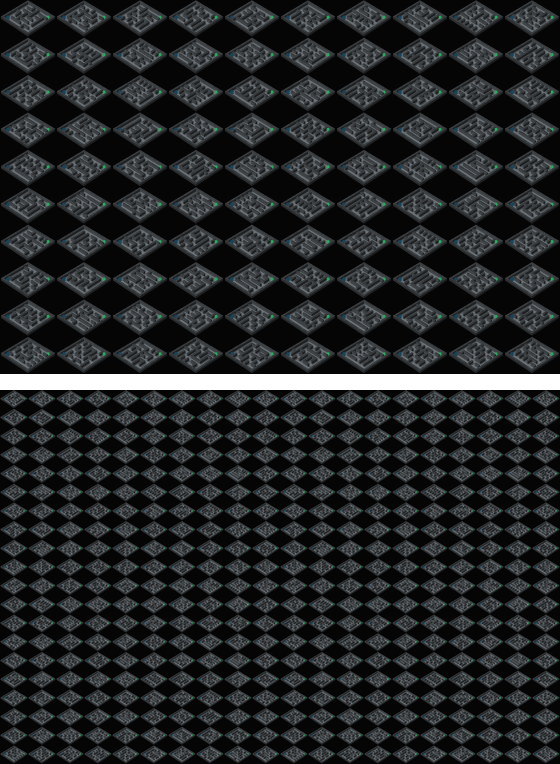
Top: one tile. Bottom: repeated 2 by 2.
A WebGL 1 fragment shader for this pattern:

```glsl
precision highp float;
// Draws a grid of small isometric stone mazes on black, each with its own layout.
// Every inner post topples one wall in a hashed direction, which yields a maze;
// short rays descend through the wall height to find tops, faces and floor.

uniform vec2 u_resolution;

#define REPEATS vec2(10.0, 10.0)
#define CELLS 6.0
#define FRAME 0.4
#define WALL_HALF 0.19
#define WALL_HEIGHT 0.06
#define PERSPECTIVE 0.05
#define HALF_SIZE vec2(0.485, 0.455)
#define CENTER vec2(0.5, 0.44)
#define STONE vec3(0.93, 0.99, 1.03)
#define BACKGROUND vec3(0.02)
#define STEPS 9
#define SAMPLES 3

float hash(vec2 p) {
  return fract(sin(dot(p, vec2(127.1, 311.7))) * 43758.545);
}

// Raw choice of a post: 0 left, 1 right, 2 onward, 3 back (first row only).
float rawChoice(vec2 post, vec2 id) {
  float choices = post.y < 1.5 ? 4.0 : 3.0;
  return floor(hash(post + id * 17.0 + 3.0) * choices);
}

// Final choice: avoids doubling the wall of the post to the left.
float topple(vec2 post, vec2 id) {
  float choice = rawChoice(post, id);
  if (choice < 0.5 && post.x > 1.5) {
    float left = rawChoice(post - vec2(1.0, 0.0), id);
    if (abs(left - 1.0) < 0.5) choice = 2.0;
  }
  return choice;
}

bool fallsTo(vec2 post, vec2 id, float direction) {
  bool inner = all(greaterThan(post, vec2(0.5)))
            && all(lessThan(post, vec2(CELLS - 0.5)));
  return inner && abs(topple(post, id) - direction) < 0.5;
}

bool inBox(vec2 g, float margin) {
  vec2 d = abs(g - 0.5 * CELLS);
  return max(d.x, d.y) < 0.5 * CELLS + margin;
}

bool isWall(vec2 g, vec2 id) {
  if (!inBox(g, 0.0)) return inBox(g, FRAME);
  // Turn or mirror the layout for variety.
  if (hash(id + 5.3) < 0.5) g = g.yx;
  if (hash(id + 9.1) < 0.5) g = CELLS - g;
  vec2 post = floor(g + 0.5);
  vec2 base = floor(g);
  bvec2 near = lessThan(abs(g - post), vec2(WALL_HALF));
  if (near.x && near.y) return inBox(post, -0.5);
  if (near.y) {
    vec2 a = vec2(base.x, post.y);
    return fallsTo(a, id, 1.0) || fallsTo(a + vec2(1.0, 0.0), id, 0.0);
  }
  if (near.x) {
    vec2 a = vec2(post.x, base.y);
    return fallsTo(a, id, 2.0) || fallsTo(a + vec2(0.0, 1.0), id, 3.0);
  }
  return false;
}

// Tile position (y down) to maze coordinates, with slight perspective.
vec2 toGround(vec2 p) {
  vec2 q = (p - CENTER) / HALF_SIZE;
  q /= 1.0 + PERSPECTIVE * q.y;
  vec2 g = 0.5 + 0.5 * vec2(q.y + q.x, q.y - q.x);
  return g * (CELLS + 2.0 * FRAME) - FRAME;
}

// Block tone and joints on the upper side of the walls.
vec3 wallTop(vec2 g, vec2 id) {
  vec2 block = (g + FRAME) / FRAME;
  vec2 joint = abs(fract(block) - 0.5);
  float tone = 0.225 + 0.05 * hash(floor(block) + id * 23.0);
  return STONE * tone * (1.0 - 0.25 * smoothstep(0.36, 0.5, max(joint.x, joint.y)));
}

vec3 shadeTile(vec2 p, vec2 id) {
  vec2 g = vec2(0.0);
  for (int i = 0; i <= STEPS; i++) {
    float drop = float(i) / float(STEPS);
    g = toGround(p + vec2(0.0, WALL_HEIGHT * (-drop)));
    // Entrance and exit markers stand in the side corners.
    if (length(g - vec2(0.5, CELLS - 0.5)) < 0.28) return vec3(0.08, 0.27, 0.37);
    if (length(g - vec2(CELLS - 0.5, 0.5)) < 0.23) return vec3(0.14, 0.68, 0.36);
    if (isWall(g, id)) {
      if (i == 0) return wallTop(g, id);
      bool leftFace = isWall(g + vec2(0.09, 0.0), id);
      bool outer = !inBox(g, 0.0) && max(g.x, g.y) > CELLS;
      float tone = leftFace ? (outer ? 0.19 : 0.29) : 0.13;
      return STONE * tone * (1.0 - 0.15 * drop);
    }
  }
  if (!inBox(g, FRAME)) return BACKGROUND;
  float shadow = isWall(g - vec2(0.28, 0.0), id) ? 0.31 : 0.455;
  return STONE * shadow;
}

void main() {
  vec3 color = vec3(0.0);
  for (int j = 0; j < SAMPLES; j++) {
    for (int i = 0; i < SAMPLES; i++) {
      vec2 offset = (vec2(float(i), float(j)) + 0.5) / float(SAMPLES) - 0.5;
      vec2 grid = (gl_FragCoord.xy + offset) / u_resolution * REPEATS;
      vec2 p = fract(grid);
      color += shadeTile(vec2(p.x, 1.0 - p.y), mod(floor(grid), REPEATS));
    }
  }
  gl_FragColor = vec4(color / float(SAMPLES * SAMPLES), 1.0);
}
```
